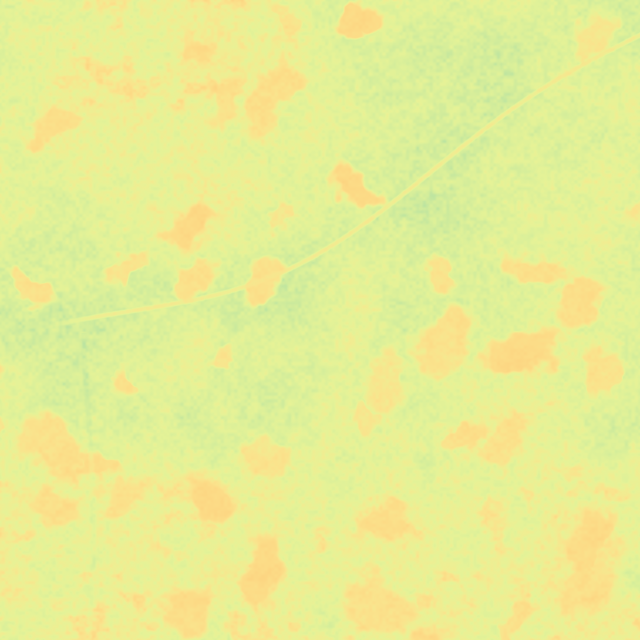
This texture is drawn by a WebGL 2 fragment shader. Its source:

```glsl
#version 300 es
precision highp float;
// A heat map of open land: a grainy green-yellow field with broad warm and cool
// regions, scattered ragged orange patches from jittered cells, and a thin curved
// road. Everything adds up to one heat value, which a colour ramp then paints.
uniform vec2 u_resolution;
out vec4 fragColor;

const float PI = 3.14159;
const float PATCH_CELLS = 8.0;

float hash(vec2 cell) {
    vec3 q = fract(vec3(cell.xyx) * 0.1031);
    q += dot(q, q.yzx + 33.33);
    return fract((q.x + q.y) * q.z);
}

// Smooth value noise, centred on zero (-0.5 to 0.5).
float noise(vec2 p) {
    vec2 cell = floor(p), f = fract(p);
    f = f * f * (3.0 - 2.0 * f);
    float low = mix(hash(cell), hash(cell + vec2(1, 0)), f.x);
    float high = mix(hash(cell + vec2(0, 1)), hash(cell + vec2(1, 1)), f.x);
    return mix(low, high, f.y) - 0.5;
}

float layeredNoise(vec2 p, int layers) {
    float sum = 0.0, weight = 1.0;
    for (int i = 0; i < layers; i++) {
        sum += weight * noise(p);
        p = p * 2.1 + 17.3;
        weight *= 0.6;
    }
    return sum;
}

float hill(vec2 p, vec2 centre, float radius) {
    vec2 d = (p - centre) / radius;
    return exp(-dot(d, d));
}

// Broad layout: positive is warm, negative is cool.
float region(vec2 p) {
    float warm = hill(p, vec2(0.27, 0.88), 0.25)
               + 0.75 * smoothstep(0.42, 0.12, p.y)
               + 0.5 * hill(p, vec2(0.85, 0.4), 0.16);
    float cool = 0.8 * hill(p, vec2(0.68, 0.78), 0.23)
               + 0.8 * hill(p, vec2(0.4, 0.37), 0.13)
               + 0.7 * hill(p, vec2(0.04, 0.57), 0.17)
               + 0.6 * hill(p, vec2(1.0, 0.5), 0.1);
    return warm - cool;
}

// Soft-edged stretched blobs, at most one per cell; returns the strongest cover.
float patches(vec2 p) {
    vec2 home = floor(p * PATCH_CELLS);
    float cover = 0.0;
    for (int j = -1; j <= 1; j++) {
        for (int i = -1; i <= 1; i++) {
            vec2 cell = home + vec2(i, j);
            vec2 jitter = vec2(hash(cell + 3.7), hash(cell + 11.9));
            vec2 centre = (cell + 0.2 + 0.6 * jitter) / PATCH_CELLS;
            float present = step(hash(cell + 29.3), 0.5 + 0.22 * region(centre));
            float angle = PI * hash(cell + 41.1);
            float stretch = mix(1.0, 1.5, hash(cell + 53.7));
            float radius = mix(0.02, 0.055, hash(cell + 67.3));
            float strength = mix(0.6, 1.0, hash(cell + 83.9));
            vec2 axis = vec2(cos(angle), sin(angle));
            vec2 d = p - centre;
            d = vec2(dot(d, axis) / stretch, dot(d, vec2(-axis.y, axis.x)) * stretch);
            float inside = 1.0 - length(d) / radius;
            cover = max(cover, present * strength * smoothstep(-0.1, 0.38, inside));
        }
    }
    return cover;
}

float roadHeight(float x) {
    return 0.475 + 0.47 * x - 0.09 * sin(PI * x)
         - 0.018 * sin(2.0 * PI * x) + 0.015 * sin(3.0 * PI * x);
}

float roadDistance(vec2 p) {
    float slope = (roadHeight(p.x + 0.005) - roadHeight(p.x - 0.005)) / 0.01;
    return abs(p.y - roadHeight(p.x)) / sqrt(1.0 + slope * slope);
}

vec3 heatColor(float heat) {
    vec3 ramp[8] = vec3[8](
        vec3(0.73, 0.89, 0.63), vec3(0.81, 0.92, 0.61), vec3(0.86, 0.94, 0.60),
        vec3(0.90, 0.95, 0.59), vec3(0.94, 0.93, 0.57), vec3(0.98, 0.89, 0.55),
        vec3(0.99, 0.85, 0.52), vec3(0.99, 0.80, 0.48));
    heat = clamp(heat, 0.0, 6.99);
    int stop = int(heat);
    return mix(ramp[stop], ramp[stop + 1], fract(heat));
}

void main() {
    vec2 p = gl_FragCoord.xy / u_resolution.y;
    float warmth = region(p);

    // Ground: regions, clumps and small warm flecks.
    float heat = 2.6 + 0.85 * warmth + 1.5 * layeredNoise(p * 9.0, 4);
    float fleck = smoothstep(0.15, 0.5, layeredNoise(p * vec2(22.0, 30.0) + 5.0, 3));
    heat += 1.5 * fleck * smoothstep(0.0, 0.8, warmth);

    // Ragged patches.
    vec2 warp = vec2(layeredNoise(p * 24.0, 3), layeredNoise(p * 24.0 + 60.0, 3));
    float cover = patches(p + 0.032 * warp);
    heat = mix(heat, 5.9 + 0.6 * noise(p * 30.0), cover);

    // Fine grain, calmer inside the patches.
    float grain = 1.5 * noise(p * 190.0) + 1.2 * noise(p * 95.0 + 31.0);
    heat += grain * mix(1.0, 0.3, cover);

    // Road with a cool verge, and a faint cool track below its end.
    float road = roadDistance(p);
    heat -= 0.45 * exp(-road * road / 0.0025) * (1.0 - cover);
    float line = (1.0 - smoothstep(0.0012, 0.0055, road)) * smoothstep(0.06, 0.16, p.x);
    heat = mix(heat, 4.7 + 0.3 * grain, 0.8 * line);
    float track = abs(p.x - 0.138 - 0.008 * sin(9.0 * p.y));
    heat -= 0.7 * (1.0 - smoothstep(0.001, 0.007, track)) * step(p.y, 0.48);

    fragColor = vec4(heatColor(heat), 1.0);
}
```
